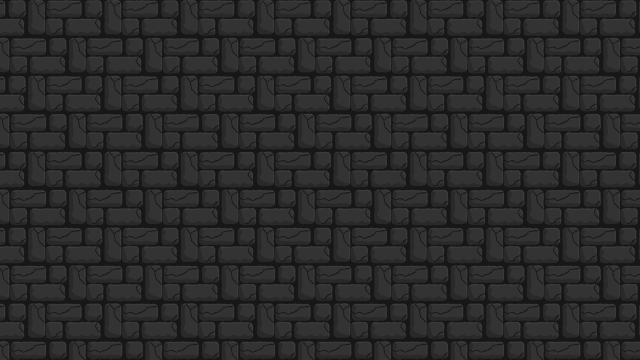
This texture is drawn by a Shadertoy shader. Its source:

```glsl
const vec3 MORTAR = vec3(0.09);
const vec3 SHADE = vec3(0.16);
const vec3 FACE = vec3(0.20);
const vec3 GLINT = vec3(0.245);

const float CANVAS_HEIGHT = 648.0;          // design units per canvas height
const vec2 CELL = vec2(137.4, 68.25);       // one group of five stones
const vec2 CELL_START = vec2(50.8, 0.0);
const float ROW_SHIFT = 73.4;
const vec2 MARGIN = vec2(3.0, 2.0);

vec2 randomGradient(vec2 cell) {
    float h = fract(sin(dot(cell, vec2(127.1, 311.7))) * 43758.5);
    return vec2(cos(6.2832 * h), sin(6.2832 * h));
}

float gradientNoise(vec2 p) {
    vec2 i = floor(p), f = p - i;
    vec2 u = f * f * f * (f * (f * 6.0 - 15.0) + 10.0);
    vec2 e = vec2(0.0, 1.0);
    float a = dot(randomGradient(i), f);
    float b = dot(randomGradient(i + e.yx), f - e.yx);
    float c = dot(randomGradient(i + e.xy), f - e.xy);
    float d = dot(randomGradient(i + e.yy), f - e.yy);
    return mix(mix(a, b, u.x), mix(c, d, u.x), u.y);
}

float fill(float dist, float pixel) {
    return clamp(0.5 - dist / pixel, 0.0, 1.0);
}

float roundBox(vec2 p, vec2 halfSize, float radius) {
    vec2 q = abs(p) - halfSize + radius;
    return length(max(q, 0.0)) + min(max(q.x, q.y), 0.0) - radius;
}

float segment(vec2 p, vec2 a, vec2 b) {
    vec2 ab = b - a;
    return length(p - a - ab * clamp(dot(p - a, ab) / dot(ab, ab), 0.0, 1.0));
}

float crack(vec2 p, vec2 a, vec2 b, vec2 c, vec2 d) {
    return min(segment(p, a, b), min(segment(p, b, c), segment(p, c, d)));
}

// Shaded body, lit face toward the upper right, thin glint on that rim
vec3 paintStone(vec3 under, vec2 p, vec2 center, vec2 halfSize, float pixel) {
    float chip = 1.2 * gradientNoise(p / 8.0);
    float wobble = 5.0 * gradientNoise(p / 9.0 + 3.7);
    vec2 q = p - center;
    float body = roundBox(q, halfSize, 7.0) + chip;
    float lit = roundBox(q - vec2(6.0, -6.0), halfSize, 9.0) + wobble;
    float inner = roundBox(q - vec2(-1.3, 1.3), halfSize, 7.0) + chip;
    float glint = fill(body + 0.8, pixel) * (1.0 - fill(inner + 0.8, pixel));
    vec3 color = mix(SHADE, FACE, fill(lit, pixel));
    color = mix(color, GLINT, glint);
    return mix(under, color, fill(body, pixel));
}

// Nearest crack line in the group
float cracks(vec2 p) {
    p += 1.2 * gradientNoise(p / 5.0);
    float d = crack(p, vec2(33, 16), vec2(38, 18), vec2(48, 16), vec2(56, 20));
    d = min(d, crack(p, vec2(56, 20), vec2(73, 13), vec2(76, 8), vec2(93, 5)));
    d = min(d, crack(p, vec2(10, 2), vec2(17, 11), vec2(19, 24), vec2(29, 34)));
    d = min(d, segment(p, vec2(27, 5), vec2(17, 11)));
    d = min(d, crack(p, vec2(60, 51), vec2(52, 55), vec2(49, 60), vec2(43, 62)));
    d = min(d, crack(p, vec2(124, 35), vec2(121, 42), vec2(125, 48), vec2(129, 52)));
    return min(d, crack(p, vec2(132, 21), vec2(127, 24), vec2(125, 27), vec2(123, 30)));
}

void mainImage(out vec4 fragColor, in vec2 fragCoord) {
    float pixel = CANVAS_HEIGHT / iResolution.y;
    vec2 p = vec2(fragCoord.x, iResolution.y - fragCoord.y) * pixel;

    // Staggered rows, with y pointing down inside each group
    p += MARGIN - CELL_START;
    p.x -= ROW_SHIFT * mod(floor(p.y / CELL.y), 2.0);
    p = mod(p, CELL) - MARGIN;

    // One tall, two wide and two small stones
    vec2 tall = vec2(15.0, 31.0), wide = vec2(31.5, 15.2), small = vec2(15.3, 15.3);
    vec3 color = MORTAR;
    color = paintStone(color, p, vec2(15.0, 31.0), tall, pixel);
    color = paintStone(color, p, vec2(64.5, 16.0), wide, pixel);
    color = paintStone(color, p, vec2(117.5, 15.8), small, pixel);
    color = paintStone(color, p, vec2(46.5, 48.5), small, pixel);
    color = paintStone(color, p, vec2(98.5, 49.0), wide, pixel);

    color = mix(color, MORTAR, fill(cracks(p) - 0.8, pixel));
    fragColor = vec4(color, 1.0);
}
```
